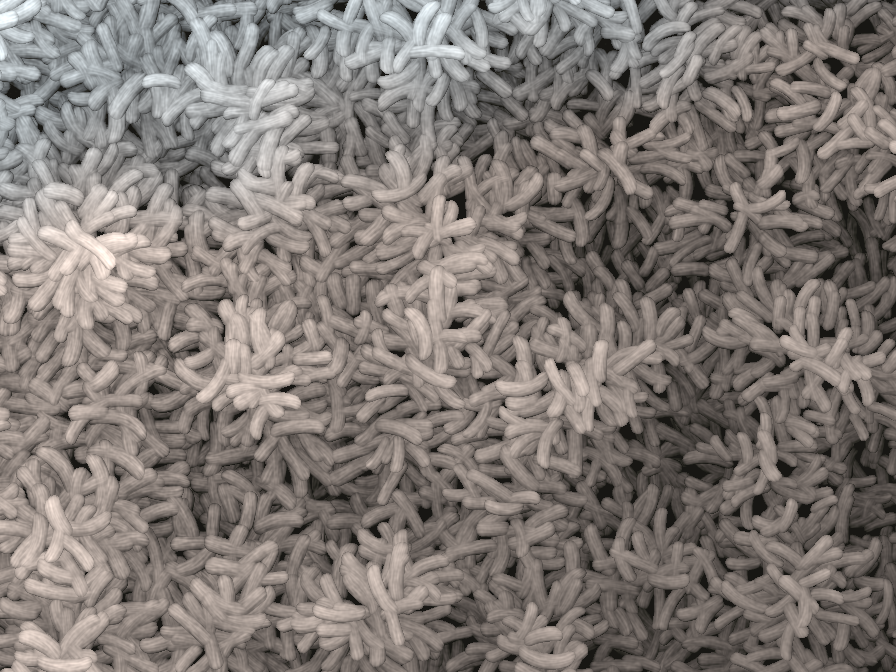
A Shadertoy shader for this texture:

```glsl
// Shaggy rug pile: soft grey yarn strands fanning out of tufts.

vec2 hash2(vec2 p) {
    vec3 q = fract(p.xyx * vec3(0.1031, 0.1030, 0.0973));
    q += dot(q, q.yzx + 33.33);
    return fract((q.xx + q.yz) * q.zy);
}

float corner(vec2 cell, vec2 offset) {
    return dot(hash2(cell) * 2.0 - 1.0, offset);
}

float gradientNoise(vec2 p) {
    vec2 i = floor(p), f = p - i;
    vec2 s = f * f * f * (f * (f * 6.0 - 15.0) + 10.0);
    vec2 e = vec2(1.0, 0.0);
    return mix(mix(corner(i, f), corner(i + e, f - e), s.x),
               mix(corner(i + e.yx, f - e.yx), corner(i + 1.0, f - 1.0), s.x), s.y);
}

float tuftHeight(vec2 p) {
    return gradientNoise(p * 5.5 + 40.0);
}

// Adds one strand to sum: x is weighted tone, y is weight; higher yarn wins.
void addStrand(vec2 p, vec2 cell, float size, inout vec2 sum) {
    vec2 place = hash2(cell), shape = hash2(cell + 71.3), look = hash2(cell + 153.7);
    vec2 root = (cell - 200.0 * floor(cell.x / 200.0) * vec2(1.0, 0.0) + place - 10.0) * size;
    vec2 d = p - root;
    if (dot(d, d) > 0.0036) return;

    // Strands lie downhill from the tuft crowns
    float tuft = tuftHeight(root);
    vec2 slope = vec2(tuftHeight(root + vec2(0.01, 0.0)), tuftHeight(root + vec2(0.0, 0.01))) - tuft;
    float angle = atan(-slope.y, -slope.x + 1e-5) + (shape.x - 0.5) * 1.7;
    vec2 along = vec2(cos(angle), sin(angle)), across = vec2(-along.y, along.x);

    // Bent capsule, smaller toward the right
    float scale = mix(1.1, 0.82, root.x / 1.33);
    float halfLength = scale * mix(0.014, 0.035, shape.y);
    float radius = scale * mix(0.009, 0.0125, look.x);
    float u = dot(d, along);
    float v = dot(d, across) + (place.x - 0.5) * 16.0 * u * u;
    float q = length(vec2(max(abs(u) - halfLength, 0.0), v)) / radius;
    if (q > 1.08) return;

    // Rounded body with fine lengthwise fibres
    float dome = sqrt(max(1.0 - q * q, 0.0));
    float lift = u / halfLength;
    float lit = v / radius * dot(across, vec2(-0.5, 0.86));
    float fibre = gradientNoise(vec2(u * 55.0, v * 330.0) + look * 90.0);
    float tone = 0.10 + 0.42 * dome + 0.42 * look.y + 0.7 * tuft
               + 0.16 * lit + 0.07 * lift + 0.2 * fibre;

    float height = 0.9 * tuft + 0.7 * look.y + 0.25 * dome + 0.12 * lift;
    float weight = (1.0 - smoothstep(0.86, 1.08, q)) * exp(35.0 * height);
    sum += weight * vec2(tone, 1.0);
}

void mainImage(out vec4 fragColor, in vec2 fragCoord) {
    vec2 p = fragCoord / iResolution.y;
    float size = 0.03;

    // Two overlapping layers of strands over a dark backing
    vec2 sum = vec2(0.08, 1.0) * exp(-18.0);
    for (int layer = 0; layer < 2; layer++) {
        vec2 shift = vec2(200.0 * float(layer), 0.0);
        vec2 home = floor(p / size) + 10.0 + shift;
        for (int y = -2; y <= 2; y++)
            for (int x = -2; x <= 2; x++)
                addStrand(p, home + vec2(x, y), size, sum);
    }
    float tone = sum.x / sum.y;

    // Loose fuzz on the surface
    tone += 0.09 * gradientNoise(p * 190.0) + 0.08 * gradientNoise(p * 85.0);

    // Window light falling off from the upper left
    float light = 0.70 + 0.2 * (p.y - 0.5) - 0.2 * (p.x - 0.667)
                + 0.12 * gradientNoise(p * 2.3 + 7.0);
    float value = max(tone * light, 0.09);

    // Warm grey wool, bluish near the window, neutral in the shadows
    float cool = smoothstep(0.5, 0.82, p.y - 0.3 * p.x + 0.2 * gradientNoise(p * 4.0));
    vec3 warmGrey = vec3(1.0, 0.925, 0.88);
    vec3 coolGrey = vec3(0.95, 0.99, 1.01);
    vec3 shadowGrey = vec3(1.0, 0.98, 0.82);
    vec3 tint = mix(warmGrey, coolGrey, cool);
    tint = mix(shadowGrey, tint, smoothstep(0.08, 0.3, value));
    fragColor = vec4(clamp(value * tint, 0.0, 1.0), 1.0);
}
```
